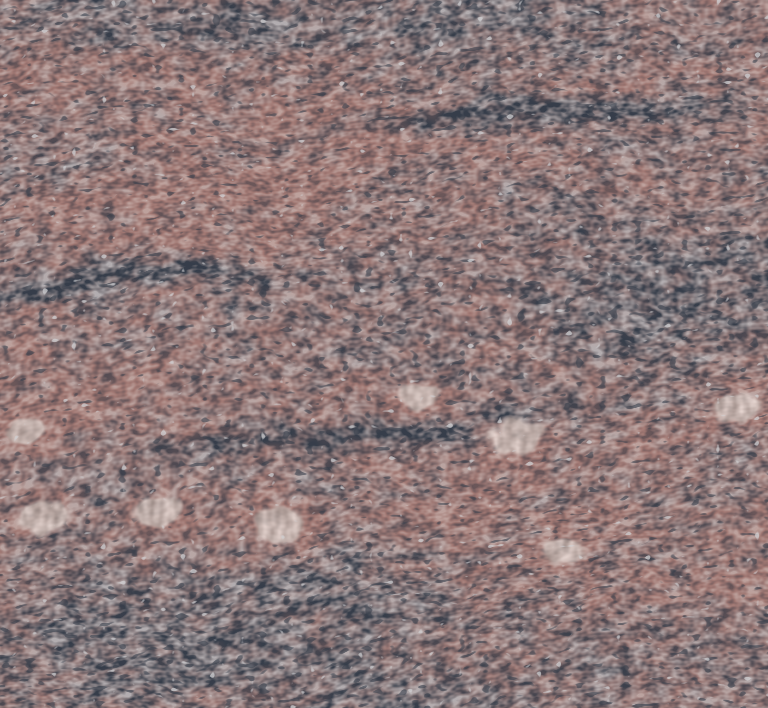
Give the GLSL for this texture, as a WebGL 2 fragment shader.

```glsl
#version 300 es
precision highp float;
// Foliated red gneiss: pink feldspar and blue-grey mica bands in fine grain.
// Stretched gradient noise sets both the mineral mix and the grain tone;
// soft lenses and thin seams darken it, and pale oval crystals are scattered on top.

uniform vec2 u_resolution;
out vec4 outColor;

// Mineral colours, each ramp running dark - middle - pale
const vec3 MICA_DARK = vec3(0.21, 0.24, 0.29);
const vec3 MICA_MID  = vec3(0.49, 0.47, 0.49);
const vec3 MICA_PALE = vec3(0.70, 0.68, 0.69);
const vec3 PINK_DARK = vec3(0.42, 0.34, 0.35);
const vec3 PINK_MID  = vec3(0.63, 0.47, 0.45);
const vec3 PINK_PALE = vec3(0.74, 0.63, 0.61);
const vec3 CRYSTAL   = vec3(0.77, 0.71, 0.69);
const vec3 SPARKLE   = vec3(0.82, 0.82, 0.83);

const float TILT = 0.07;            // rise of the foliation to the right
const float PINK_SHARE = 0.74;      // pink content before darkening
const float GRAIN_CONTRAST = 1.35;
const vec2  GRAIN_FREQ = vec2(55.0, 92.0);
const float LENS_STRENGTH = 0.55;
const float SEAM_WIDTH = 0.014;
const float CRYSTAL_CELLS = 6.0;    // crystal grid cells per canvas height
const vec2  CRYSTAL_CHANCE = vec2(0.02, 0.42);  // outside, inside the rich layer

uint mixBits(uint n) {
    n = (n ^ 61u) ^ (n >> 16u);
    n *= 9u;
    n ^= n >> 4u;
    n *= 668265261u;
    return n ^ (n >> 15u);
}

float hash(vec2 cell, uint seed) {
    uvec2 c = uvec2(ivec2(cell) + 4096);
    return float(mixBits(c.x + mixBits(c.y + mixBits(seed))) >> 8u) / 16777216.0;
}

float cornerSlope(vec2 cell, vec2 offset, uint seed) {
    float angle = 6.28319 * hash(cell, seed);
    return dot(vec2(cos(angle), sin(angle)), offset);
}

// Gradient noise, roughly -0.7 to 0.7
float noise(vec2 p, uint seed) {
    vec2 i = floor(p), f = p - i;
    vec2 w = f * f * f * (f * (f * 6.0 - 15.0) + 10.0);
    vec2 e = vec2(1.0, 0.0);
    float low  = mix(cornerSlope(i, f, seed), cornerSlope(i + e.xy, f - e.xy, seed), w.x);
    float high = mix(cornerSlope(i + e.yx, f - e.yx, seed),
                     cornerSlope(i + e.xx, f - e.xx, seed), w.x);
    return mix(low, high, w.y);
}

float lens(vec2 p, vec2 centre, vec2 radius) {
    vec2 d = (p - centre) / radius;
    return exp(-dot(d, d));
}

// Thin dark layers that fade out along their length
float seams(vec2 q) {
    float dark = 0.0;
    for (int i = 0; i < 3; i++) {
        float k = float(i);
        float centreX = fract(0.72 + 0.37 * k);
        float bend = 0.035 * noise(vec2(q.x * 2.2, k * 7.3), 21u)
                   + 0.02 * noise(q * vec2(9.0, 14.0), 22u);
        float span = 1.0 - smoothstep(0.12, 0.42, abs(q.x - centreX));
        float d = (q.y - 0.78 + 0.215 * k - bend) / (SEAM_WIDTH * (0.5 + span));
        dark = max(dark, span * exp(-d * d));
    }
    return dark;
}

// x: crystal coverage, y: pink halo around it
vec2 crystals(vec2 p) {
    vec2 home = floor(p * CRYSTAL_CELLS), cover = vec2(0.0);
    float rough = 0.35 * noise(p * 45.0, 31u) + 0.3 * noise(p * 18.0, 32u);
    for (int y = -1; y <= 1; y++)
    for (int x = -1; x <= 1; x++) {
        vec2 cell = home + vec2(x, y);
        float inLayer = step(abs(cell.y - 1.5), 0.6);
        if (hash(cell, 33u) > mix(CRYSTAL_CHANCE.x, CRYSTAL_CHANCE.y, inLayer)) continue;
        vec2 jitter = 0.2 + 0.6 * vec2(hash(cell, 34u), hash(cell, 35u));
        float radius = mix(0.014, 0.032, hash(cell, 36u));
        vec2 d = p - (cell + jitter) / CRYSTAL_CELLS;
        d.y -= TILT * d.x;
        float r = length(d / vec2(1.35, 0.9)) / radius + rough;
        cover = max(cover, vec2(1.0 - smoothstep(0.75, 1.1, r), 1.0 - smoothstep(0.8, 2.2, r)));
    }
    return cover;
}

vec3 ramp(vec3 dark, vec3 middle, vec3 pale, float t) {
    vec3 c = mix(dark, middle, clamp(2.0 * t, 0.0, 1.0));
    return mix(c, pale, clamp(2.0 * t - 1.0, 0.0, 1.0));
}

void main() {
    vec2 p = gl_FragCoord.xy / u_resolution.y;
    vec2 q = p;                     // coordinates along the foliation
    q.y -= TILT * p.x + 0.05 * noise(p * vec2(1.7, 2.3), 1u) + 0.008 * noise(p * 9.0, 2u);

    // Mineral mix: broad bands, streaks, then single grains
    float cool = lens(p, vec2(0.95, 0.59), vec2(0.38, 0.13))
               + lens(p, vec2(0.38, 0.08), vec2(0.50, 0.11))
               + 0.8 * lens(p, vec2(0.45, 0.96), vec2(0.55, 0.06));
    float seam = seams(q);
    vec2 crystal = crystals(p);
    float pink = PINK_SHARE + 0.50 * noise(q * vec2(1.6, 6.0), 3u)
               + 0.45 * noise(q * vec2(5.0, 15.0), 4u)
               + 0.45 * noise(q * vec2(17.0, 34.0), 5u)
               + 0.60 * noise(q * GRAIN_FREQ * 0.75, 6u);
    pink += 0.35 * crystal.y - LENS_STRENGTH * cool - 0.7 * seam;
    pink = clamp(pink, 0.0, 1.0);

    // Grain tone
    float grain = 0.55 * noise(q * GRAIN_FREQ, 7u)
                + 0.45 * noise(q * GRAIN_FREQ * 2.05, 8u)
                + 0.35 * noise(q * GRAIN_FREQ * 0.42, 9u);
    float tone = 0.53 + GRAIN_CONTRAST * grain - 0.24 * seam - 0.08 * cool;
    vec3 color = mix(ramp(MICA_DARK, MICA_MID, MICA_PALE, tone),
                     ramp(PINK_DARK, PINK_MID, PINK_PALE, tone), pink);

    // Mica flecks, pale crystals and small bright glints
    float fleck = noise(q * GRAIN_FREQ * vec2(1.1, 1.35), 10u) - mix(0.16, 0.32, pink);
    color = mix(color, MICA_DARK, 0.6 * smoothstep(0.0, 0.2, fleck) * (1.0 - crystal.x));
    vec3 crystalTone = CRYSTAL + 0.22 * noise(p * vec2(95.0, 45.0), 11u) + 0.1 * grain;
    color = mix(color, crystalTone, 0.9 * crystal.x);
    float glint = smoothstep(0.40, 0.56, noise(q * GRAIN_FREQ * vec2(1.3, 1.1), 12u));
    color = mix(color, SPARKLE, 0.75 * glint);

    outColor = vec4(clamp(color, 0.0, 1.0), 1.0);
}
```
